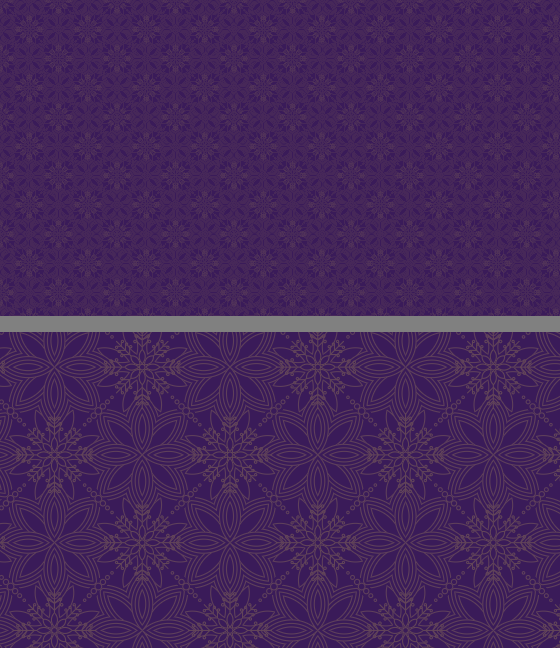
Top: the whole. Bottom: its middle third, enlarged.
A Shadertoy shader for this pattern:

```glsl
#define TILES_DOWN 5.4
#define LINE_WIDTH 0.0061
#define LEAF_GAP 0.020
#define GROUND vec3(0.226, 0.107, 0.35)
#define THREAD vec3(0.372, 0.252, 0.352)
#define FLOWER_THREAD vec3(0.385, 0.27, 0.345)

// Signed distance to a pointed leaf from a to b with half width w
float leaf(vec2 p, vec2 a, vec2 b, float w) {
    float halfLength = 0.5 * length(b - a);
    vec2 axis = (b - a) / (2.0 * halfLength);
    p -= 0.5 * (a + b);
    vec2 q = abs(vec2(p.x * axis.y - p.y * axis.x, dot(p, axis)));
    float r = 0.5 * (halfLength * halfLength - w * w) / w;
    vec3 arc = r * q.x < halfLength * (q.y - halfLength)
        ? vec3(0.0, halfLength, 0.0) : vec3(-r, 0.0, r + w);
    return length(q - arc.xy) - arc.z;
}

float segment(vec2 p, vec2 a, vec2 b) {
    vec2 ab = b - a;
    return length(p - a - ab * clamp(dot(p - a, ab) / dot(ab, ab), 0.0, 1.0));
}

// Share of a pixel covered by a line, valid below one pixel in width
float stroke(float d, float pixel) {
    vec2 edge = clamp(d + vec2(0.5, -0.5) * LINE_WIDTH, -0.5 * pixel, 0.5 * pixel);
    return (edge.x - edge.y) / pixel;
}

// Stem along x with paired barbs that end in small curls
float sprig(vec2 p, float size) {
    p = vec2(p.x, abs(p.y)) / size;
    float d = segment(p, vec2(0.10, 0.0), vec2(0.235, 0.0));
    for (int i = 0; i < 3; i++) {
        float root = 0.115 + 0.038 * float(i);
        float reach = 0.034 - 0.007 * float(i);
        vec2 tip = vec2(root + reach, reach);
        d = min(d, segment(p, vec2(root, 0.0), tip));
        d = min(d, abs(length(p - tip - vec2(-0.003, 0.007)) - 0.007));
    }
    return d * size;
}

// Flower seen in one folded wedge: x along the axis, diagonal at 45 degrees
float flower(vec2 p) {
    vec2 diagonal = vec2(p.x + p.y, p.x - p.y) * sqrt(0.5);
    float d = min(sprig(p, 1.0), sprig(diagonal, 0.88));
    d = min(d, abs(length(p) - 0.016));
    d = min(d, abs(leaf(p, vec2(0.02, 0.0), vec2(0.10, 0.0), 0.017)));
    d = min(d, abs(leaf(diagonal, vec2(0.02, 0.0), vec2(0.09, 0.0), 0.017)));
    return d;
}

// Eight nested leaves around the hub between four flowers
float lattice(vec2 p) {
    vec2 hub = vec2(0.5, 0.0);
    float axial = leaf(p, hub, vec2(0.20, 0.0), 0.060);
    float slanted = leaf(p, hub, hub + 0.31 * vec2(-sqrt(0.5), sqrt(0.5)), 0.058);
    float outer = min(axial, slanted);
    float top = min(abs(axial), abs(axial + LEAF_GAP));
    top = min(top, abs(axial + 2.0 * LEAF_GAP));
    float behind = min(abs(slanted), abs(slanted + LEAF_GAP));
    behind = min(behind, abs(outer - LEAF_GAP));

    // Second arch, open where the beads pass
    float beadAside = (p.x - p.y) * sqrt(0.5);
    if (beadAside > 0.030) behind = min(behind, abs(outer - 2.0 * LEAF_GAP));

    // Beads shrink from the midpoint towards the flower
    for (int i = 0; i < 4; i++) {
        vec2 center = vec2(0.25 - 0.026 * float(i));
        float bead = abs(length(p - center) - 0.019 + 0.004 * float(i));
        behind = min(behind, bead);
    }

    // Petals between the flower stems, tucked behind the arches
    vec2 between = vec2(cos(0.3927), sin(0.3927));
    float petal = leaf(p, 0.08 * between, 0.275 * between, 0.032);
    if (outer > 2.0 * LEAF_GAP) behind = min(behind, abs(petal));

    return axial > 0.0 ? min(top, behind) : top;
}

void mainImage(out vec4 fragColor, in vec2 fragCoord) {
    float pixel = TILES_DOWN / iResolution.y;
    vec2 p = vec2(fragCoord.x, iResolution.y - fragCoord.y) * pixel;

    // Fold the half-drop repeat into one eighth of a flower
    p = abs(p - floor(p + 0.5));
    if (p.x + p.y > 0.5) p = 0.5 - p;
    p = vec2(max(p.x, p.y), min(p.x, p.y));

    vec3 color = mix(GROUND, THREAD, stroke(lattice(p), pixel));
    color = mix(color, FLOWER_THREAD, stroke(flower(p), pixel));
    fragColor = vec4(color, 1.0);
}
```
